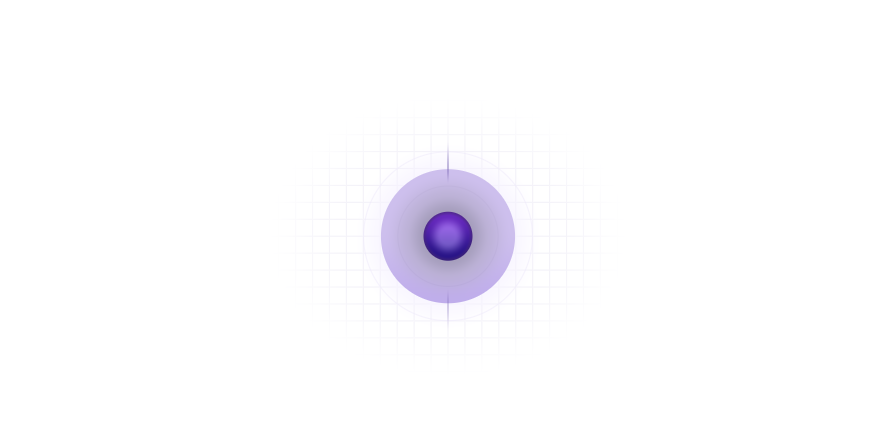
This background is drawn by a WebGL 1 fragment shader. Its source:

```glsl
precision highp float;
// Violet orb in a translucent disc, with faint rings, a grid and a vertical beam on white.

uniform vec2 u_resolution;

// Coverage of a thin line of the given width at distance d from its middle.
float stroke(float d, float width, float px) {
  return clamp((0.5 * (width + px) - abs(d)) / px, 0.0, min(1.0, width / px));
}

// Antialiased filled circle.
float disc(float r, float radius, float px) {
  return clamp((radius - r) / px + 0.5, 0.0, 1.0);
}

// Distance to the nearest grid line on each axis.
vec2 gridDistance(vec2 p, float cell) {
  return abs(fract(p / cell + 0.5) - 0.5) * cell;
}

void main() {
  float px = 1.0 / u_resolution.y;
  vec2 p = (gl_FragCoord.xy - 0.5 * u_resolution) * px + vec2(0.0, 0.0273);
  float r = length(p);
  vec3 color = vec3(1.0);

  // Grid that fades out inside a wide ellipse
  vec2 g = gridDistance(p, 0.0378);
  float grid = max(stroke(g.x, 0.0026, px), stroke(g.y, 0.0026, px));
  float gridFade = 1.0 - smoothstep(0.55, 1.0, length(p / vec2(0.42, 0.33)));
  color = mix(color, vec3(0.955, 0.95, 0.975), grid * gridFade);

  // Pale halo and its outer ring
  float halo = 1.0 - smoothstep(0.14, 0.215, r);
  color = mix(color, vec3(0.965, 0.95, 1.0), 0.7 * halo);
  color = mix(color, vec3(0.93, 0.91, 0.98), 0.5 * stroke(r - 0.1885, 0.0026, px));

  // Disc: lilac rim, greyer towards the middle, richer at the bottom
  vec3 rim = mix(vec3(0.75, 0.68, 0.92), vec3(0.805, 0.75, 0.93),
                 smoothstep(-0.15, 0.02, p.y));
  vec3 discColor = mix(vec3(0.73, 0.69, 0.83), rim, smoothstep(0.075, 0.145, r));
  discColor = mix(vec3(0.65, 0.62, 0.74), discColor, smoothstep(0.052, 0.092, r));
  discColor -= 0.018 * stroke(r - 0.112, 0.0026, px);
  color = mix(color, discColor, disc(r, 0.1497, px));

  // Vertical beam, strongest near the rim of the disc
  float beam = smoothstep(0.215, 0.15, abs(p.y)) * smoothstep(0.115, 0.15, abs(p.y));
  beam *= p.y > 0.0 ? 0.75 : 0.5;
  color = mix(color, vec3(0.5, 0.43, 0.72), beam * stroke(p.x, 0.0028, px));

  // Orb: purple above, indigo below, with a darker edge and a soft sheen
  vec3 orb = mix(vec3(0.16, 0.08, 0.53), vec3(0.40, 0.16, 0.74),
                 smoothstep(-0.05, 0.05, p.y));
  orb = mix(orb, vec3(0.27, 0.16, 0.45), 0.6 * smoothstep(0.045, 0.055, r));
  orb += vec3(0.24, 0.25, 0.2) * (1.0 - smoothstep(0.015, 0.046, r));
  color = mix(color, orb, disc(r, 0.0547, px));

  gl_FragColor = vec4(color, 1.0);
}
```
